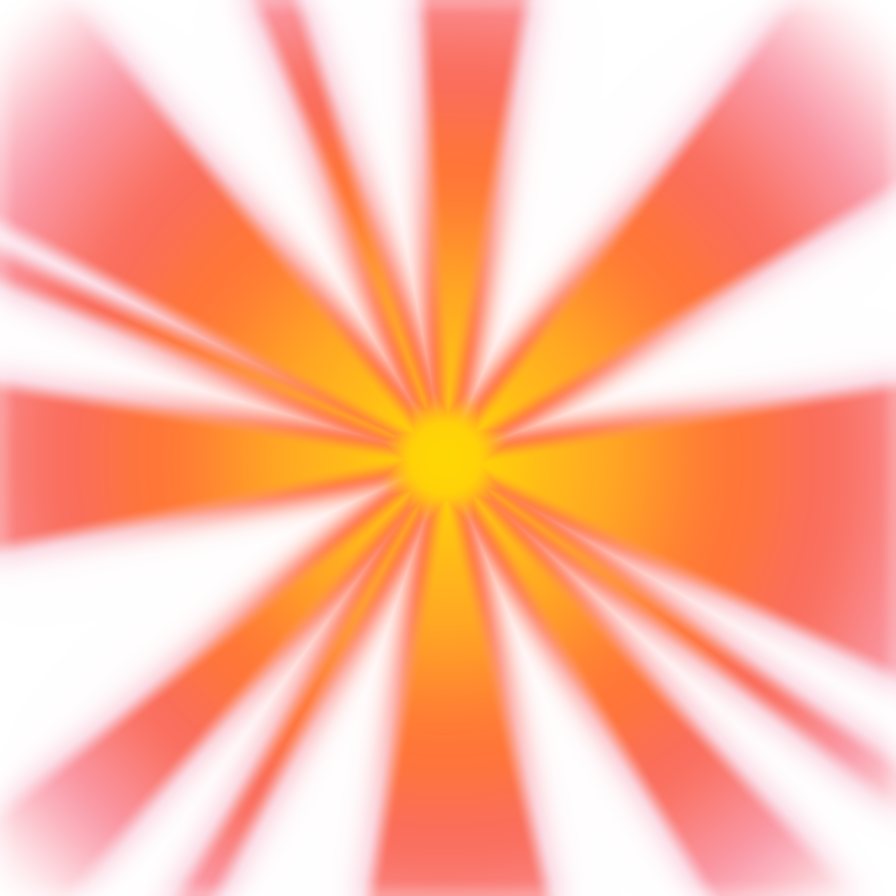
A Shadertoy shader for this background:

```glsl
// Each ray: centre angle and half-angle, in degrees
const vec2 RAYS[12] = vec2[12](
    vec2(-8.2, 17.5), vec2(42.0, 10.8), vec2(86.4, 6.5), vec2(110.2, 2.3),
    vec2(140.6, 11.4), vec2(156.6, 1.6), vec2(181.0, 10.4), vec2(224.0, 5.3),
    vec2(240.5, 1.8), vec2(271.7, 11.5), vec2(307.1, 5.8), vec2(324.1, 1.7));

// Signed distance to the nearest ray edge, negative inside
float burstDistance(vec2 p) {
    float angle = degrees(atan(p.y, p.x));
    float nearest = 1.0;
    for (int i = 0; i < 12; i++) {
        float turn = abs(mod(angle - RAYS[i].x + 180.0, 360.0) - 180.0);
        float offset = radians(clamp(turn - RAYS[i].y, -90.0, 90.0));
        nearest = min(nearest, length(p) * sin(offset));
    }
    return nearest;
}

// Yellow heart through orange and coral to pale pink tips
vec3 rayColor(float r) {
    vec3 color = mix(vec3(1.0, 0.84, 0.02), vec3(1.0, 0.69, 0.12), smoothstep(0.0, 0.17, r));
    color = mix(color, vec3(1.0, 0.46, 0.22), smoothstep(0.13, 0.34, r));
    color = mix(color, vec3(0.98, 0.43, 0.36), smoothstep(0.32, 0.43, r));
    color = mix(color, vec3(0.98, 0.60, 0.66), smoothstep(0.41, 0.58, r));
    return mix(color, vec3(1.0), smoothstep(0.53, 0.71, r));
}

void mainImage(out vec4 fragColor, in vec2 fragCoord) {
    vec2 canvas = (fragCoord - 0.5 * iResolution.xy) / min(iResolution.x, iResolution.y);
    vec2 p = canvas - vec2(-0.003, -0.012);
    float r = length(p);
    float d = burstDistance(p);
    float outside = max(d, 0.0);

    // Coral fringe close in, lavender haze further out
    vec3 fringe = mix(vec3(1.0, 0.43, 0.28), vec3(0.97, 0.72, 0.80), smoothstep(0.09, 0.48, r));
    float halo = exp(-pow(outside / 0.022, 2.0)) * mix(1.0, 0.5, smoothstep(0.1, 0.5, r));
    halo *= 1.0 - smoothstep(0.55, 0.73, r);
    float haze = 0.13 * exp(-outside / 0.035) * (1.0 - smoothstep(0.4, 0.7, r));
    vec3 color = mix(vec3(1.0), vec3(0.97, 0.72, 0.78), haze);
    color = mix(color, fringe, halo);

    // Soft rays and the filled heart
    float core = 1.0 - smoothstep(-0.013, 0.012, d);
    core = max(core, 1.0 - smoothstep(0.035, 0.085, r));
    color = mix(color, rayColor(r), core);

    // Slight fade at the canvas border
    vec2 uv = fragCoord / iResolution.xy;
    vec2 border = min(uv, 1.0 - uv);
    float fade = 1.0 - smoothstep(0.0, 0.02, min(border.x, border.y));
    fragColor = vec4(mix(color, vec3(1.0), 0.2 * fade), 1.0);
}
```
